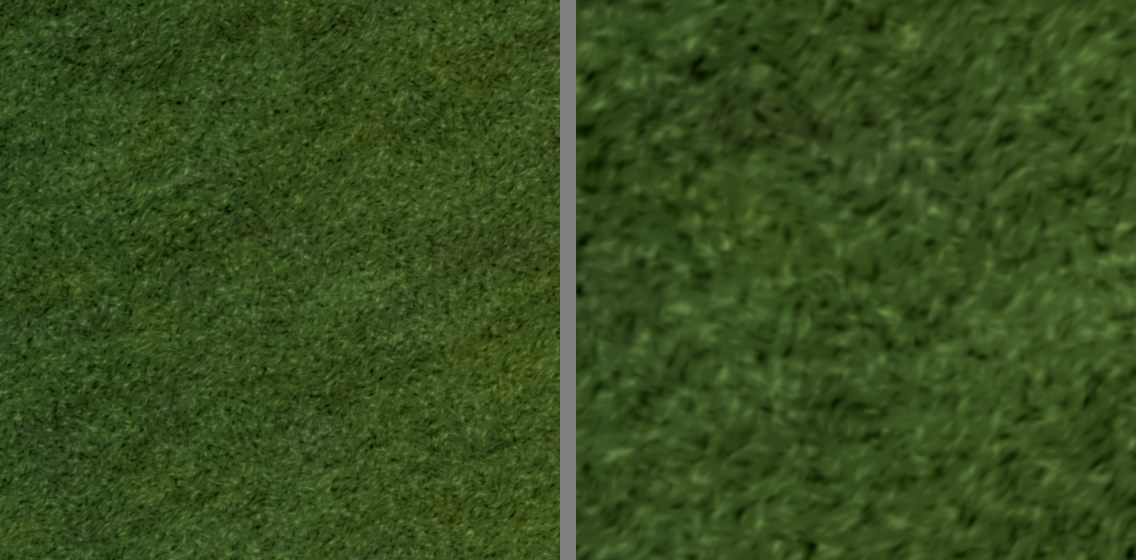
Left, the full canvas; right, a detail of the centre.
Give the GLSL for this texture, as a Shadertoy shader.

```glsl
const vec3 BASE_GREEN = vec3(0.211, 0.304, 0.110);
const vec3 GRAIN_TINT = vec3(0.043, 0.049, 0.034);  // colour change per unit of relief
const vec3 COOL_TINT = vec3(-0.016, -0.002, 0.017);
const vec3 BROWN_TINT = vec3(0.010, -0.009, -0.002);

const float COARSE_CELLS = 108.0;   // cells across the canvas
const float FINE_CELLS = 172.0;
const float PATCH_CELLS = 13.0;
const float CREASE_CELLS = 46.0;
const float FLECK_ANGLE = 0.55;
const float FLECK_JITTER = 1.9;
const float FLECK_STRETCH = 1.38;
const float FLECK_FALLOFF = 6.0;
const float FLECK_GAIN = 3.4;       // brings the noise to unit deviation
const float CREASE_ANGLE = 0.38;
const float CREASE_SQUEEZE = 0.24;

const float COARSE_WEIGHT = 0.82;
const float FINE_WEIGHT = 0.50;
const float PATCH_WEIGHT = 0.22;
const float CREASE_WEIGHT = 0.24;
const float LIGHT_WEIGHT = 0.75;

vec3 hash3(vec2 cell) {
    vec3 h = fract(cell.xyx * vec3(0.1031, 0.1030, 0.0973));
    h += dot(h, h.yxz + 33.33);
    return fract((h.xxy + h.yzz) * h.zyx);
}

mat2 rotation(float angle) {
    float c = cos(angle), s = sin(angle);
    return mat2(c, -s, s, c);
}

// Cellular noise: each cell holds one soft, tilted, light or dark fleck.
float fleckNoise(vec2 p, float angle, float jitter) {
    vec2 home = floor(p);
    float sum = 0.0;
    for (int y = -1; y <= 1; y++) {
        for (int x = -1; x <= 1; x++) {
            vec2 cell = home + vec2(x, y);
            vec3 rnd = hash3(cell + 211.0);
            float turn = hash3(cell + 677.0).x - 0.5;
            vec2 q = rotation(angle + jitter * turn) * (p - cell - rnd.xy);
            q *= vec2(1.0 / FLECK_STRETCH, FLECK_STRETCH);
            sum += (2.0 * rnd.z - 1.0) * exp(-FLECK_FALLOFF * dot(q, q));
        }
    }
    return sum * FLECK_GAIN;
}

// Layered sines bend the regular cell grid.
vec2 bend(vec2 p) {
    return 0.006 * sin(p.yx * vec2(23.0, 19.0) + vec2(1.3, 4.1))
         + 0.002 * sin(p.yx * vec2(71.0, 83.0) + p * 31.0);
}

void mainImage(out vec4 fragColor, in vec2 fragCoord) {
    vec2 uv = fragCoord / iResolution.y;
    vec2 p = uv + bend(uv);
    vec2 across = fragCoord / iResolution.xy - 0.5;

    // Short pile
    float coarse = fleckNoise(p * COARSE_CELLS, FLECK_ANGLE, FLECK_JITTER);
    float fine = fleckNoise(rotation(0.6) * p * FINE_CELLS + 400.0,
                            FLECK_ANGLE - 0.6, FLECK_JITTER);

    // Shallow rising creases and broad uneven patches
    vec2 along = rotation(CREASE_ANGLE) * p;
    float crease = fleckNoise(along * CREASE_CELLS * vec2(CREASE_SQUEEZE, 1.0) + 90.0, 0.0, 0.5);
    float blotch = fleckNoise(along * PATCH_CELLS * vec2(0.6, 1.0) + 50.0, 0.0, 1.0);
    float hue = fleckNoise(p * PATCH_CELLS * 0.7 + 150.0, CREASE_ANGLE, 1.0);

    // Light falls off towards the upper left
    float light = dot(across, vec2(0.8, -0.55));

    float relief = COARSE_WEIGHT * coarse + FINE_WEIGHT * fine
                 + CREASE_WEIGHT * crease + PATCH_WEIGHT * blotch
                 + LIGHT_WEIGHT * light;
    float coolness = -1.3 * across.x + 0.3 * hue;
    float brownness = 0.5 * max(hue - 0.3, 0.0) + 0.25 * max(-blotch, 0.0);

    vec3 color = BASE_GREEN + GRAIN_TINT * relief
               + COOL_TINT * coolness + BROWN_TINT * brownness;
    fragColor = vec4(clamp(color, 0.0, 1.0), 1.0);
}
```
